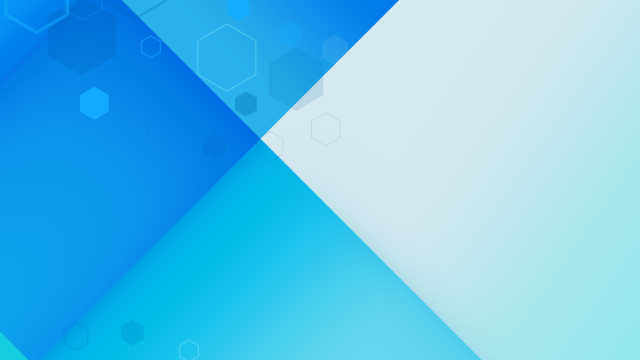
This background is drawn by a WebGL 2 fragment shader. Its source:

```glsl
#version 300 es
precision highp float;

uniform vec2 u_resolution;
out vec4 fragColor;

const vec3 DEEP = vec3(0.0, 0.43, 0.89);
const vec3 AZURE = vec3(0.06, 0.66, 0.93);
const vec3 SKY = vec3(0.16, 0.70, 0.92);
const vec3 CYAN = vec3(0.0, 0.74, 0.92);
const vec3 PALE = vec3(0.40, 0.84, 0.94);
const vec3 MIST = vec3(0.83, 0.91, 0.93);
const vec3 AQUA = vec3(0.57, 0.90, 0.93);
const vec3 BRIGHT = vec3(0.07, 0.68, 1.0);
const vec3 SHADE = vec3(0.0, 0.36, 0.66);
const vec3 WHITE = vec3(1.0);

// Antialiased coverage of the inside of a signed distance
float cover(float d, float px) {
    return clamp(0.5 - d / px, 0.0, 1.0);
}

// Hexagon with a vertex pointing up
float hexagon(vec2 p, float radius) {
    p = abs(p);
    return max(p.x, 0.5 * p.x + 0.866 * p.y) - 0.866 * radius;
}

vec3 fillHex(vec3 base, vec2 p, float radius, vec3 tint, float alpha, float px) {
    return mix(base, tint, alpha * cover(hexagon(p, radius), px));
}

vec3 ringHex(vec3 base, vec2 p, float radius, float width, vec3 tint, float alpha, float px) {
    float d = abs(hexagon(p, radius) + 0.5 * width) - 0.5 * width;
    return mix(base, tint, alpha * cover(d, px));
}

// Four panels shaded by their distances to the crossing diagonals
vec3 leftPanel(float fall, float rise, float crease) {
    vec3 col = mix(DEEP, AZURE, 1.0 - exp(2.5 * fall));
    col = mix(col, DEEP, 0.35 * exp(9.0 * rise));
    return mix(col, DEEP, 0.8 * exp(-6.0 * max(crease, 0.0)));
}

vec3 topPanel(float fall) {
    return mix(SKY, vec3(0.0, 0.47, 0.92), smoothstep(0.1, 0.8, fall));
}

vec3 bottomPanel(float fall, float rise) {
    vec3 col = mix(CYAN, PALE, smoothstep(0.1, 0.9, rise));
    col = mix(col, vec3(0.05, 0.70, 0.90), 0.3 * exp(12.0 * fall));
    return mix(col, vec3(0.0, 0.58, 0.89), 0.8 * exp(-14.0 * rise));
}

vec3 rightPanel(vec2 p, float fall, float rise) {
    vec3 col = mix(MIST, AQUA, smoothstep(0.7, 1.85, p.x - 0.7 * p.y));
    float shadow = 0.35 * exp(-18.0 * fall) * smoothstep(0.0, 0.6, rise);
    return mix(col, vec3(0.5, 0.8, 0.9), shadow);
}

vec3 panels(vec2 p, float px) {
    float fall = p.x + p.y - 1.338;
    float rise = p.x - p.y - 0.109;
    float crease = p.x - p.y + 0.78;
    float edge = 1.414 * px;
    float below = cover(-rise, edge);
    float beyond = cover(-fall, edge);

    vec3 left = leftPanel(min(fall, 0.0), min(rise, 0.0), crease);
    vec3 corner = mix(vec3(0.0, 0.49, 0.93), vec3(0.02, 0.58, 0.97), smoothstep(0.0, 0.2, -crease));
    left = mix(left, corner, cover(crease, edge));
    vec3 bottom = bottomPanel(min(fall, 0.0), max(rise, 0.0));
    vec3 right = rightPanel(p, max(fall, 0.0), max(rise, 0.0));

    vec3 col = mix(mix(left, topPanel(fall), beyond), mix(bottom, right, beyond), below);
    return mix(col, vec3(0.08, 0.80, 0.88), cover(p.x + p.y - 0.079, edge));
}

// Large hexagons clustered along the top
vec3 cluster(vec3 col, vec2 p, float px) {
    col = fillHex(col, p - vec2(0.227, 0.900), 0.109, SHADE, 0.22, px);
    col = ringHex(col, p - vec2(0.231, 1.005), 0.062, 0.003, BRIGHT, 0.25, px);
    col = ringHex(col, p - vec2(0.102, 1.009), 0.104, 0.009, BRIGHT, 0.5, px);
    col = ringHex(col, p - vec2(0.375, 1.046), 0.102, 0.008, SHADE, 0.2, px);
    col = ringHex(col, p - vec2(0.419, 0.870), 0.032, 0.003, BRIGHT, 0.65, px);
    col = ringHex(col, p - vec2(0.630, 0.840), 0.095, 0.003, PALE, 0.6, px);
    col = fillHex(col, p - vec2(0.662, 0.977), 0.035, BRIGHT, 0.85, px);
    col = fillHex(col, p - vec2(0.806, 0.905), 0.037, BRIGHT, 0.35, px);
    col = fillHex(col, p - vec2(0.822, 0.780), 0.088, SHADE, 0.12, px);
    col = fillHex(col, p - vec2(0.931, 0.861), 0.042, WHITE, 0.07, px);
    col = fillHex(col, p - vec2(0.683, 0.711), 0.035, SHADE, 0.3, px);
    return fillHex(col, p - vec2(0.262, 0.713), 0.046, BRIGHT, 0.9, px);
}

// Faint rows of small hexagons, the second of each row filled
vec3 smallRows(vec3 col, vec2 p, float px) {
    for (int i = 0; i < 4; i++) {
        float k = float(i);
        vec2 arc = p - vec2(0.440 + 0.155 * k, 0.641 - 0.055 * sin(1.047 * k));
        vec2 row = p - vec2(0.211 + 0.157 * k, 0.065 + 0.042 * k - 0.031 * k * k);
        if (i == 1) {
            col = fillHex(col, arc, 0.037, SHADE, 0.16, px);
            col = fillHex(col, row, 0.036, SHADE, 0.16, px);
        } else {
            col = ringHex(col, arc, 0.035 + 0.004 * k, 0.002, SHADE, 0.13, px);
            col = ringHex(col, row, 0.040 - 0.004 * k, 0.003, i == 0 ? SHADE : WHITE, 0.2, px);
        }
    }
    return col;
}

void main() {
    float px = 1.0 / u_resolution.y;
    vec2 p = gl_FragCoord.xy * px;
    vec3 col = cluster(panels(p, px), p, px);
    fragColor = vec4(smallRows(col, p, px), 1.0);
}
```
